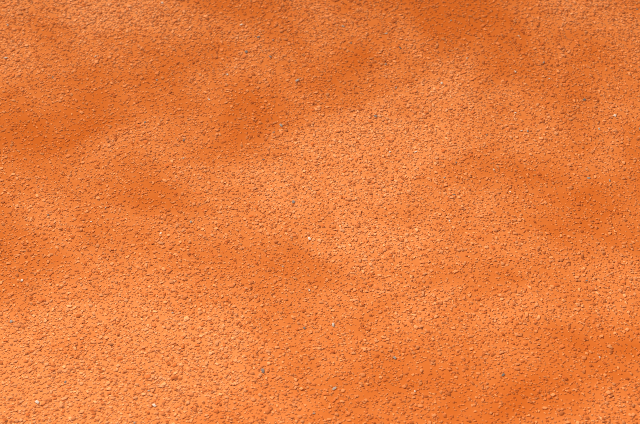
A WebGL 1 fragment shader for this texture:

```glsl
precision highp float;
// Sunlit orange clay ground strewn with fine crushed-brick grains and a few pebbles.
uniform vec2 u_resolution;

const vec3 CLAY_DEEP = vec3(0.89, 0.43, 0.15);
const vec3 CLAY_DUSTY = vec3(0.95, 0.56, 0.30);
const vec3 GRAIN_DARK = vec3(0.86, 0.44, 0.205);
const vec3 GRAIN_PALE = vec3(1.00, 0.665, 0.44);
const vec3 PEBBLE_GREY = vec3(0.50, 0.43, 0.40);
const vec3 PEBBLE_PALE = vec3(0.97, 0.83, 0.72);
const vec3 SHADOW_TINT = vec3(0.62, 0.52, 0.48);
const vec2 LIGHT = vec2(-0.5, 0.86);   // direction towards the sun
const float SHADOW_DEPTH = 0.85;
const float FACET_CONTRAST = 0.13;     // lit side against dark side
const float TONE_SPREAD = 0.10;        // brightness change between grains
const float FINE_CELL = 0.0068;        // grain spacing, in canvas heights
const float MEDIUM_CELL = 0.0115;
const float COARSE_CELL = 0.0190;
const float PEBBLE_CELL = 0.0600;
const float FORESHORTEN = 1.25;        // vertical squash of the ground
const float RECEDE = 0.35;             // how much grains shrink to the top
const float FOCUS_HEIGHT = 0.42;
const float EDGE_SOFTNESS = 0.0012;
const float DEFOCUS = 0.005;

vec2 hash2(vec2 p) {
  vec3 h = fract(p.xyx * vec3(0.1031, 0.1030, 0.0973));
  h += dot(h, h.yzx + 33.33);
  return fract((h.xx + h.yz) * h.zy);
}

// Uneven patches from warped, layered sines, about -0.5 to 0.5
float patches(vec2 p) {
  float sum = 0.0;
  float amp = 0.5;
  for (int i = 0; i < 5; i++) {
    p += 0.35 * sin(p.yx * 1.7 + vec2(1.3, 4.1));
    sum += amp * sin(p.x + 0.6) * sin(p.y + 2.0);
    p = mat2(1.5, 1.1, -1.1, 1.5) * p + 2.7;
    amp *= 0.62;
  }
  return sum;
}

// Angular stone outline: rotated, stretched box with one corner cut off
float stone(vec2 d, float angle, float stretch) {
  float c = cos(angle);
  float s = sin(angle);
  vec2 a = mat2(c, s, -s, c) * d * vec2(stretch, 1.0 / stretch);
  float box = max(max(abs(a.x), abs(a.y)), dot(a, vec2(0.8, 0.75)));
  return mix(length(a), box * 1.1, 0.75);
}

// Scatters one stone per cell, each with a shadow and a lit side
void addStones(inout vec3 col, vec2 ground, float cell, float density,
               vec2 radii, vec3 dark, vec3 pale, float soft, float seed) {
  vec2 g = ground / cell + seed;
  vec2 home = floor(g);
  float edge = soft / cell;
  for (int j = -1; j <= 1; j++) {
    for (int i = -1; i <= 1; i++) {
      vec2 id = home + vec2(float(i), float(j));
      vec2 place = hash2(id + seed);
      vec2 kind = hash2(id + seed + 71.7);
      vec2 look = hash2(id + seed + 143.3);
      if (kind.x < density) {
        vec2 d = g - id - mix(vec2(0.05), vec2(0.95), place);
        float radius = mix(radii.x, radii.y, kind.y * kind.y);
        float angle = 6.283 * look.x;
        float stretch = mix(0.7, 1.4, look.y);
        float shade = stone(d + LIGHT * radius * 0.65, angle, stretch) - radius;
        float shadow = 1.0 - smoothstep(-edge, edge, shade);
        col *= mix(vec3(1.0), SHADOW_TINT, SHADOW_DEPTH * shadow);
        float body = stone(d, angle, stretch) - radius;
        float lit = clamp(dot(d, LIGHT) / radius, -1.0, 1.0);
        vec3 tone = mix(dark, pale, fract(look.x * 7.3 + place.y));
        tone *= 1.0 + FACET_CONTRAST * lit + TONE_SPREAD * (2.0 * place.x - 1.0);
        col = mix(col, tone, 1.0 - smoothstep(-edge, edge, body));
      }
    }
  }
}

void main() {
  vec2 p = gl_FragCoord.xy / u_resolution.y;
  float aspect = u_resolution.x / u_resolution.y;

  // Ground plane seen at a slant, receding towards the top
  float scale = 1.0 + RECEDE * p.y;
  vec2 ground = vec2((p.x - 0.5 * aspect) * scale,
                     (p.y + 0.5 * RECEDE * p.y * p.y) * FORESHORTEN) + 3.0;
  float blur = p.y - FOCUS_HEIGHT;
  float soft = max(EDGE_SOFTNESS, 0.4 / u_resolution.y) + DEFOCUS * blur * blur;
  soft *= scale;

  // Swept smooth clay against dusty, gritty clay, in broad and small patches
  float swept = 0.20 * (p.x / aspect - 0.5) + 0.35 * (p.y - 0.5);
  float broad = patches(ground * vec2(3.2, 4.0));
  float clumps = patches(ground.yx * vec2(13.0, 10.0));
  float grit = clamp(0.58 + 0.75 * broad + 0.30 * clumps - swept, 0.0, 1.0);
  vec3 col = mix(CLAY_DEEP, CLAY_DUSTY, grit);

  // Grains from fine to coarse, then scattered pebbles
  vec3 dark = mix(GRAIN_DARK * vec3(0.98, 0.92, 0.82), GRAIN_DARK, grit);
  vec3 pale = mix(GRAIN_PALE * vec3(0.95, 0.86, 0.74), GRAIN_PALE, grit);
  addStones(col, ground, FINE_CELL, mix(0.40, 0.80, grit), vec2(0.22, 0.48),
            dark, pale, soft, 11.0);
  addStones(col, ground, MEDIUM_CELL, mix(0.15, 0.62, grit), vec2(0.18, 0.43),
            dark, pale, soft, 37.0);
  addStones(col, ground, COARSE_CELL, mix(0.06, 0.22, grit), vec2(0.13, 0.32),
            dark, pale, soft, 59.0);
  addStones(col, ground, PEBBLE_CELL, 0.10, vec2(0.04, 0.09),
            PEBBLE_GREY, PEBBLE_PALE, soft, 83.0);

  // Uneven brightness of the ground, and light falling off with distance
  col *= mix(0.98, 1.05, grit) * mix(1.04, 0.97, p.y);
  gl_FragColor = vec4(clamp(col, 0.0, 1.0), 1.0);
}
```
